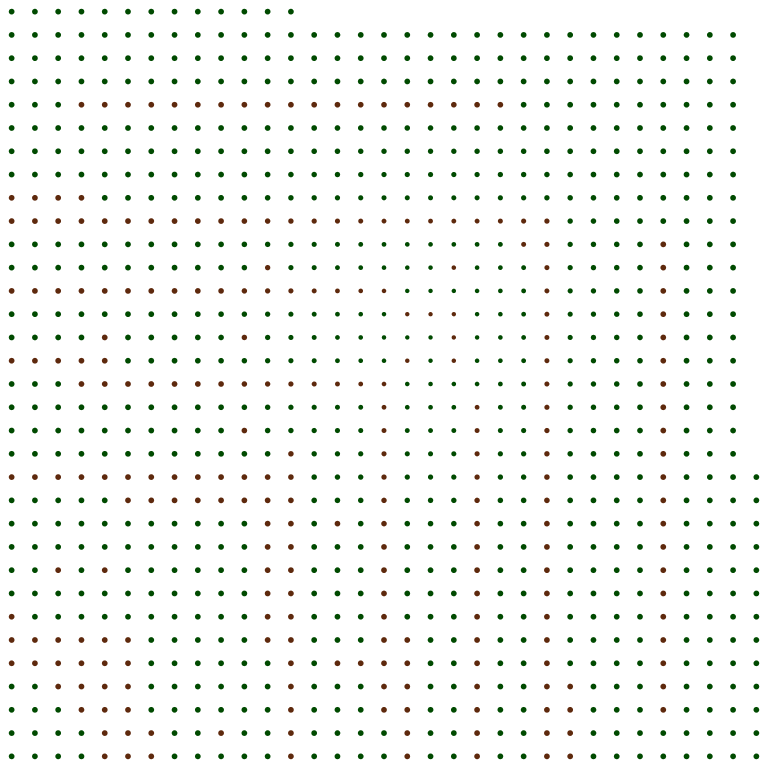
A WebGL 1 fragment shader for this pattern:

```glsl
precision highp float;

uniform vec2 u_resolution;

const float GRID = 33.0;           // cells across and down
const float DOT_COUNT = 1050.0;    // the outermost shell is left incomplete
const float RADIUS_MIN = 0.092;    // in cell widths
const float RADIUS_MAX = 0.122;
const vec2 SMALL_CENTER = vec2(0.56, 0.58);
const float SMALL_REACH = 0.34;

const vec3 PAPER = vec3(1.0);
const vec3 GREEN = vec3(0.0, 0.29, 0.0);
const vec3 BROWN = vec3(0.37, 0.16, 0.05);

// First and last index of each long brown run
const vec4 RUN_FIRST_A = vec4(13.0, 131.0, 261.0, 395.0);
const vec4 RUN_LAST_A = vec4(37.0, 168.0, 298.0, 432.0);
const vec4 RUN_FIRST_B = vec4(528.0, 789.0, 216.0, 829.0);
const vec4 RUN_LAST_B = vec4(583.0, 827.0, 217.0, 829.0);

// Indices of isolated brown dots
const vec4 SINGLE_A = vec4(39.0, 68.0, 72.0, 84.0);
const vec4 SINGLE_B = vec4(193.0, 205.0, 234.0, 300.0);
const vec4 SINGLE_C = vec4(323.0, 332.0, 344.0, 463.0);
const float SINGLE_D = 479.0;

// Numbers cells in square shells from the origin, alternating between
// the top and right arms and ending at the corner
float shellIndex(vec2 cell) {
  float shell = max(cell.x, cell.y);
  float rightArm = cell.x > cell.y ? 1.0 : 0.0;
  return shell * shell + 2.0 * min(cell.x, cell.y) + rightArm;
}

float inRuns(float index, vec4 first, vec4 last) {
  vec4 inside = step(first - 0.5, vec4(index)) * step(vec4(index), last + 0.5);
  return dot(inside, vec4(1.0));
}

float isBrown(float index) {
  float hits = inRuns(index, RUN_FIRST_A, RUN_LAST_A)
             + inRuns(index, RUN_FIRST_B, RUN_LAST_B)
             + inRuns(index, SINGLE_A, SINGLE_A)
             + inRuns(index, SINGLE_B, SINGLE_B)
             + inRuns(index, SINGLE_C, SINGLE_C)
             + step(abs(index - SINGLE_D), 0.5);
  return min(hits, 1.0);
}

void main() {
  vec2 grid = gl_FragCoord.xy / u_resolution * GRID;
  vec2 cell = floor(grid);
  float index = shellIndex(cell);

  // Dots shrink towards one spot near the middle
  float spread = distance((cell + 0.5) / GRID, SMALL_CENTER);
  float radius = mix(RADIUS_MIN, RADIUS_MAX, smoothstep(0.0, SMALL_REACH, spread));

  // Antialiased disc
  float pixel = GRID / min(u_resolution.x, u_resolution.y);
  float edge = length(fract(grid) - 0.5) - radius;
  float coverage = clamp(0.5 - edge / pixel, 0.0, 1.0);
  coverage *= step(index, DOT_COUNT - 0.5);

  vec3 ink = mix(GREEN, BROWN, isBrown(index));
  gl_FragColor = vec4(mix(PAPER, ink, coverage), 1.0);
}
```
